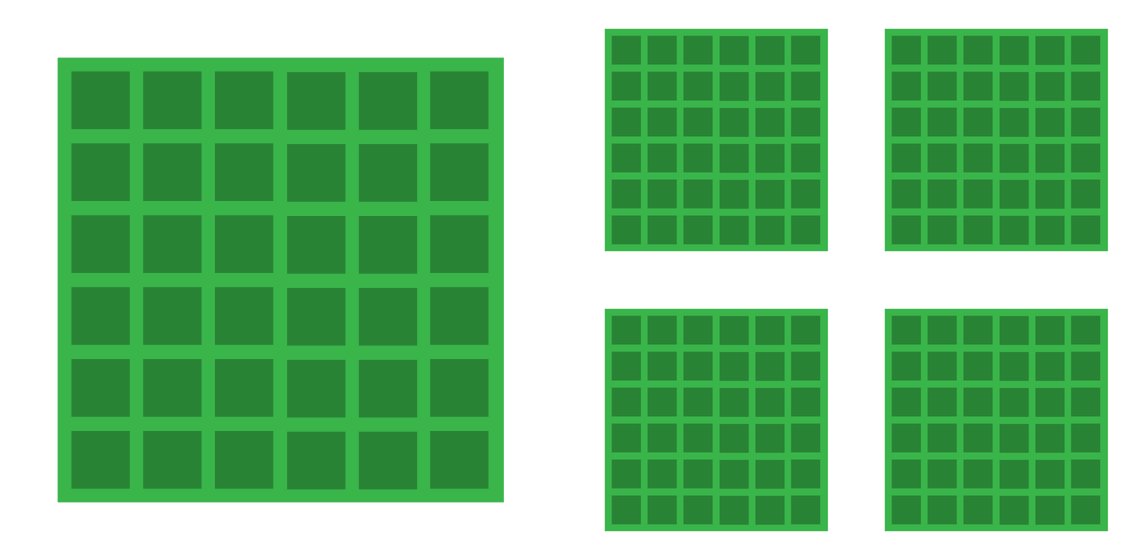
Left: one tile. Right: repeated 2 by 2.
Reproduce this pattern procedurally as a WebGL 1 fragment shader.

```glsl
precision highp float;
// A green panel on a white ground, holding a 6 by 6 grid of darker squares.
// Each square is found by rounding to its cell; columns four and five sit
// slightly lower. Edges use box coverage, and the white margin tiles.

uniform vec2 u_resolution;

// Coverage of an axis-aligned box, smoothed over one pixel.
float boxCoverage(vec2 offset, vec2 halfSize) {
  vec2 inside = clamp((halfSize - abs(offset)) * u_resolution + 0.5, 0.0, 1.0);
  return inside.x * inside.y;
}

void main() {
  vec2 uv = gl_FragCoord.xy / u_resolution;

  // Panel with an even white margin.
  float panel = boxCoverage(uv - vec2(0.5013, 0.5), vec2(0.3984, 0.3971));

  // Nearest square of the grid, counted from the lower left.
  vec2 pitch = vec2(0.1281, 0.1284);
  vec2 fromFirst = uv - vec2(0.1797, 0.1789);
  float column = clamp(floor(fromFirst.x / pitch.x + 0.5), 0.0, 5.0);

  // Small misalignment of columns four and five.
  float shifted = step(2.5, column) * step(column, 4.5);
  fromFirst -= shifted * vec2(0.0008, -0.0013);
  float row = clamp(floor(fromFirst.y / pitch.y + 0.5), 0.0, 5.0);
  float square = boxCoverage(fromFirst - vec2(column, row) * pitch,
                             vec2(0.0521, 0.0515));

  // Layers from back to front.
  vec3 color = mix(vec3(1.0), vec3(0.224, 0.71, 0.29), panel);
  color = mix(color, vec3(0.16, 0.514, 0.208), square);
  gl_FragColor = vec4(color, 1.0);
}
```
